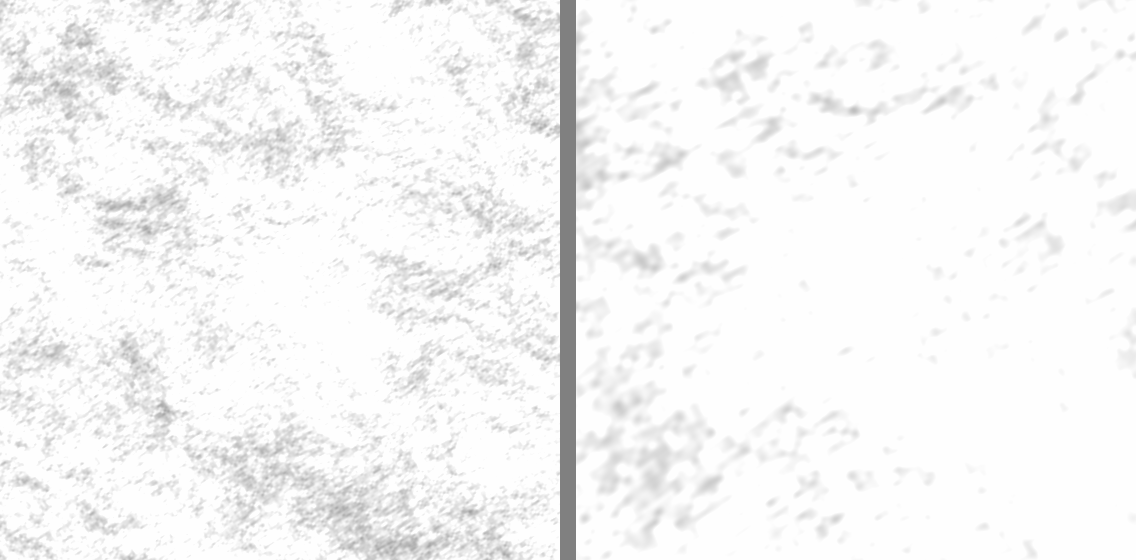
Left, the full canvas; right, a detail of the centre.
A WebGL 1 fragment shader for this texture:

```glsl
precision highp float;
// Pale rubbed-plaster texture: grey, grainy smudges on near-white paper.
// Warped, slanted value noise at several scales sets where smudges gather;
// finer noise slanted the other way breaks them into short flecks.

uniform vec2 u_resolution;

const vec3 PAPER = vec3(0.995);
const float INK_ONSET = 0.02;     // noise level where ink starts
const float INK_SLOPE = 0.099;    // darkening per unit of noise
const float INK_MAX = 0.38;       // darkest ink below paper

const float STREAK_ANGLE = -0.38; // smudges fall to the right
const float FLECK_ANGLE = 0.55;   // flecks rise to the right
const float WARP_SCALE = 6.0;
const float WARP_AMOUNT = 0.026;

// Cells per canvas, along and across each layer's direction
const vec2 BROAD_SCALE = vec2(3.5, 6.0);
const vec2 PATCH_SCALE = vec2(10.0, 19.0);
const vec2 CLUMP_SCALE = vec2(26.0, 52.0);
const vec2 FLECK_SCALE = vec2(85.0, 165.0);
const vec2 SPECK_SCALE = vec2(190.0, 235.0);

// Layer weights; their squares add up to about one
const float BROAD_WEIGHT = 0.38;
const float PATCH_WEIGHT = 0.50;
const float CLUMP_WEIGHT = 0.46;
const float FLECK_WEIGHT = 0.50;
const float SPECK_WEIGHT = 0.38;

float hash(vec2 cell) {
  vec3 q = fract(vec3(cell.xyx) * 0.1031);
  q += dot(q, q.yzx + 33.33);
  return fract((q.x + q.y) * q.z);
}

// Value noise with zero mean and roughly unit deviation
float noise(vec2 p) {
  vec2 cell = floor(p);
  vec2 f = fract(p);
  f = f * f * (3.0 - 2.0 * f);
  float low = mix(hash(cell), hash(cell + vec2(1.0, 0.0)), f.x);
  float high = mix(hash(cell + vec2(0.0, 1.0)), hash(cell + vec2(1.0)), f.x);
  return (mix(low, high, f.y) - 0.5) * 4.66;
}

// Coordinates along and across a direction
vec2 turn(vec2 p, float angle) {
  float c = cos(angle);
  float s = sin(angle);
  return vec2(c * p.x + s * p.y, c * p.y - s * p.x);
}

void main() {
  vec2 uv = gl_FragCoord.xy / min(u_resolution.x, u_resolution.y);

  // Bend the smudges so that their directions wander
  vec2 bend = vec2(noise(uv * WARP_SCALE + 41.0), noise(uv * WARP_SCALE + 87.0));
  vec2 bent = uv + WARP_AMOUNT * bend;
  vec2 streak = turn(bent, STREAK_ANGLE);
  vec2 fleck = turn(uv + 0.15 * WARP_AMOUNT * bend, FLECK_ANGLE);

  // Large to small smudges
  float level = BROAD_WEIGHT * noise(streak * BROAD_SCALE + 113.0);
  level += PATCH_WEIGHT * noise(streak * PATCH_SCALE + 171.0);
  level += CLUMP_WEIGHT * noise(streak * CLUMP_SCALE + 229.0);

  // Fine grain
  level += FLECK_WEIGHT * noise(fleck * FLECK_SCALE + 307.0);
  level += SPECK_WEIGHT * noise(fleck * SPECK_SCALE + 419.0);

  float ink = min(INK_SLOPE * max(level - INK_ONSET, 0.0), INK_MAX);
  gl_FragColor = vec4(PAPER - ink, 1.0);
}
```
